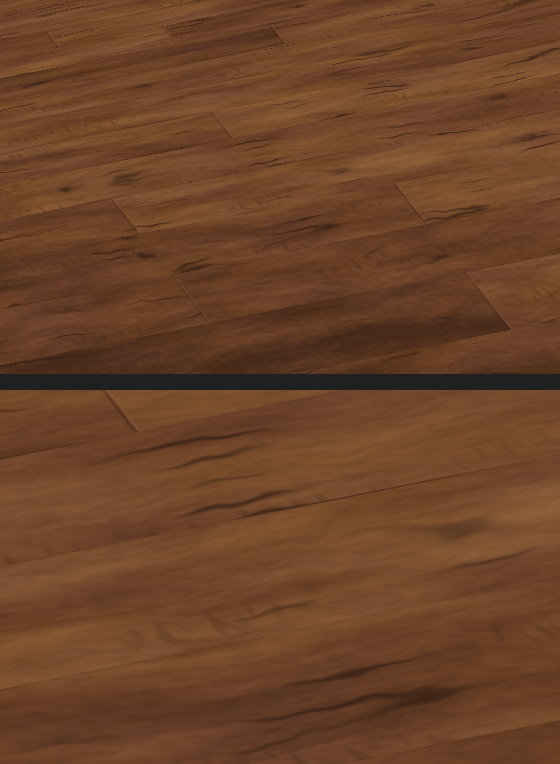
Top: the whole. Bottom: its middle third, enlarged.
Reproduce this texture procedurally as a WebGL 2 fragment shader.

```glsl
#version 300 es
precision highp float;
// Brown plank floor seen at a slant. The view is mapped to plank space
// (along, across), where rows get narrower with distance; each row has a
// staggered butt joint, and layered gradient noise gives grain, cracks, knots.

uniform vec2 u_resolution;
out vec4 fragColor;

const vec3 DARK = vec3(0.285, 0.165, 0.10);
const vec3 BROWN = vec3(0.42, 0.255, 0.155);
const vec3 GOLD = vec3(0.555, 0.375, 0.22);
const vec3 CRACK = vec3(0.20, 0.115, 0.075);
const vec3 JOINT = vec3(0.54, 0.35, 0.21);
const float SLOPE = 0.2;       // rise of the long seams
const float LEAN = 0.78;       // lean of the butt joints
const float HORIZON = 1.041;   // distance of the horizon above the top
const float ROW_DENSITY = 21.48;

float hash(vec2 p) {
  vec3 q = fract(vec3(p.xyx) * 0.1031);
  q += dot(q, q.yzx + 33.33);
  return fract((q.x + q.y) * q.z);
}

float cornerSlope(vec2 cell, vec2 offset) {
  float angle = 6.2832 * hash(cell);
  return dot(vec2(cos(angle), sin(angle)), offset);
}

// Gradient noise, about -0.7 to 0.7
float noise(vec2 p) {
  vec2 i = floor(p), f = p - i;
  vec2 w = f * f * f * (f * (f * 6.0 - 15.0) + 10.0);
  vec2 e = vec2(1.0, 0.0);
  float low = mix(cornerSlope(i, f), cornerSlope(i + e, f - e), w.x);
  float high = mix(cornerSlope(i + e.yx, f - e.yx),
                   cornerSlope(i + 1.0, f - 1.0), w.x);
  return mix(low, high, w.y);
}

float fbm(vec2 p) {
  float sum = 0.0, gain = 1.0;
  for (int i = 0; i < 3; i++) {
    sum += gain * noise(p);
    p = p * 2.03 + 17.3;
    gain *= 0.55;
  }
  return sum;
}

float line(float dist, float halfWidth, float pixel) {
  return 1.0 - smoothstep(halfWidth - 0.5 * pixel, halfWidth + pixel, abs(dist));
}

// Thin broken streaks along the zero line of a stretched noise
float cracks(vec2 p, float seed) {
  p.y += 0.06 * noise(p * vec2(22.0, 6.0) + seed);
  float ridge = abs(noise(p * vec2(1.3, 2.6) + seed));
  float present = smoothstep(0.05, 0.4, noise(p * vec2(5.0, 1.6) + seed + 41.0));
  return present * (1.0 - smoothstep(0.0, 0.07, ridge));
}

// One small dark eye per lucky cell; x is the eye, y its halo
vec2 knots(vec2 p, float seed) {
  vec2 cell = floor(p * vec2(3.0, 1.0));
  vec2 f = fract(p * vec2(3.0, 1.0)) - 0.5;
  float chance = hash(cell + seed);
  f -= 0.4 * (vec2(hash(cell + 5.1), hash(cell + 9.7)) - 0.5);
  float r = length(f * vec2(4.2, 4.6)) + 0.45 * noise(p * vec2(30.0, 12.0));
  return step(0.76, chance) * vec2(1.0 - smoothstep(0.0, 0.42, r), exp(-2.5 * r * r));
}

// Short strokes across the grain, in patches
float sawMarks(vec2 p, float seed) {
  float patchMask = smoothstep(0.16, 0.45, noise(p * vec2(2.6, 2.2) + seed + 73.0));
  float strokes = noise(vec2(p.x * 75.0 + p.y * 2.0, p.y * 5.0) + seed);
  return patchMask * smoothstep(0.0, 0.4, strokes);
}

void main() {
  vec2 p = gl_FragCoord.xy / u_resolution.y;
  float pixel = 1.0 / u_resolution.y;
  float down = 1.0 - p.y;

  // Plank space
  float depth = down + SLOPE * (p.x - 0.75) + HORIZON;
  float across = ROW_DENSITY / depth - 10.5;
  float rowHeight = depth * depth / ROW_DENSITY;
  float along = p.x - LEAN * down;
  float row = floor(across), inRow = across - row;

  // Staggered joints; some rows run unbroken through the view
  float joint = 0.28 + 0.4 * cos(3.5 * row - 0.14 * row * row);
  bool unbroken = row < 0.0 || row == 4.0 || abs(row - 6.5) < 1.0;
  if (unbroken) joint = 4.0;
  float fromJoint = along - joint;
  float side = fromJoint > 0.0 ? 1.0 : -1.0;
  float seed = 60.0 * hash(vec2(row + 20.0, side + 3.0));

  // Tone of each plank, brightest in the middle of the floor
  float tone = unbroken ? 0.08 : 0.2 * side;
  if (mod(row, 8.0) == 1.0) tone = -tone;
  tone += 0.16 * (hash(vec2(seed, 2.0)) - 0.5);
  tone += 0.25 - 1.3 * pow(abs(down - 0.42), 2.0);
  tone -= 0.24 * smoothstep(0.5, 1.0, down);

  // Grain
  vec2 grainPos = vec2(along, across);
  grainPos.y += 0.12 * noise(grainPos * vec2(4.0, 1.0) + seed);
  float broad = fbm(grainPos * vec2(1.8, 1.9) + seed);
  float streaks = fbm(grainPos * vec2(7.0, 9.0) + seed + 11.0);
  float pores = fbm(grainPos * vec2(36.0, 22.0) + seed);
  tone += 0.8 * broad + 0.28 * streaks + 0.24 * pores;
  vec3 color = mix(BROWN, GOLD, clamp(tone, 0.0, 1.0));
  color = mix(color, DARK, clamp(-1.1 * tone, 0.0, 1.0));
  color.b += 0.03 * noise(grainPos * vec2(3.0, 2.0) + seed + 29.0);

  // Wear
  vec2 knot = knots(vec2(along, across), seed);
  color = mix(color, DARK, 0.35 * knot.y + 0.35 * sawMarks(grainPos, seed));
  color = mix(color, CRACK, max(0.7 * cracks(grainPos, seed), 0.6 * knot.x));

  // Faint broken long seams and pale butt joints with a dark side
  float seamDist = min(inRow, 1.0 - inRow) * rowHeight;
  float seamFade = 0.08 + 0.4 * smoothstep(0.0, 0.4, noise(vec2(along * 3.0, floor(across + 0.5))));
  color = mix(color, CRACK, seamFade * line(seamDist, 0.0006, pixel));
  float jointDist = fromJoint * 0.79;
  color = mix(color, CRACK, 0.35 * line(jointDist + 0.003, 0.001, pixel));
  color = mix(color, JOINT, 0.45 * line(jointDist, 0.0008, pixel));

  fragColor = vec4(color, 1.0);
}
```
